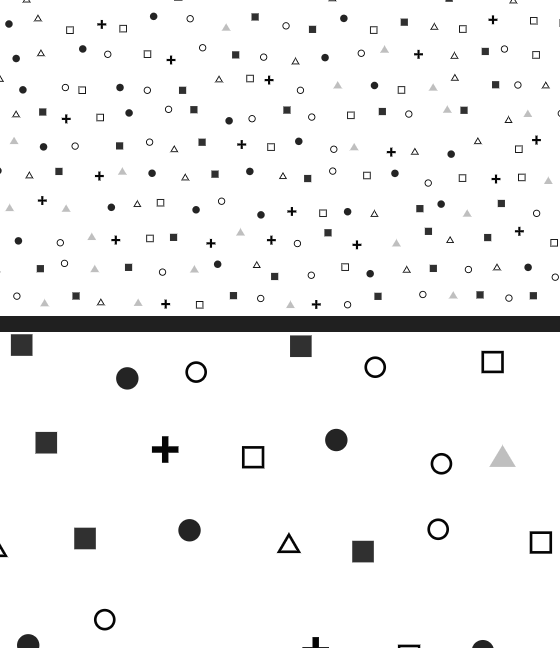
Top, the full canvas; bottom, a detail of the centre.
Give the GLSL for this pattern, as a Shadertoy shader.

```glsl
// Scattered small geometric shapes, solid and outlined, on white.

#define CELL 0.0975      // spacing of shapes, in canvas heights
#define JITTER 0.5       // range of random shift, in cells
#define STAGGER 0.37     // sideways shift per row, in cells
#define STROKE 0.0028    // outline width
#define SQUARE 0.0114    // half side of solid squares
#define DOT 0.0118       // radius of solid circles
#define RING 0.0100      // radius of open circles
#define PLUS 0.0140      // half length of plus arms

const vec3 PAPER = vec3(1.0);
const vec3 BLACK = vec3(0.02);
const vec3 INK = vec3(0.14);
const vec3 CHARCOAL = vec3(0.19);
const vec3 SILVER = vec3(0.75);

vec3 hash3(vec2 p) {
    vec3 q = fract(p.xyx * vec3(0.1031, 0.1030, 0.0973));
    q += dot(q, q.yxz + 33.33);
    return fract((q.xxy + q.yzz) * q.zyx);
}

float box(vec2 p, vec2 halfSize) {
    vec2 d = abs(p) - halfSize;
    return max(d.x, d.y);
}

// Upright isosceles triangle centred on its half height
float triangle(vec2 p, float width, float height) {
    vec2 sideNormal = normalize(vec2(height, 0.5 * width));
    float side = dot(vec2(abs(p.x), p.y - 0.5 * height), sideNormal);
    return max(side, -p.y - 0.5 * height);
}

float plusSign(vec2 p) {
    vec2 arm = vec2(PLUS, 0.0034);
    return min(box(p, arm), box(p, arm.yx));
}

float outline(float d) {
    return abs(d) - 0.5 * STROKE;
}

// Distance to the shape chosen by kind in 0..1; also sets its colour
float shape(vec2 p, float kind, out vec3 colour) {
    colour = BLACK;
    if (kind < 0.10) return plusSign(p);
    if (kind < 0.30) return outline(length(p) - RING);
    if (kind < 0.45) return outline(triangle(p, 0.0210, 0.0180));
    if (kind < 0.56) return outline(box(p, vec2(0.0104)));
    colour = SILVER;
    if (kind < 0.70) return triangle(p, 0.0280, 0.0232);
    colour = CHARCOAL;
    if (kind < 0.88) return box(p, vec2(SQUARE));
    colour = INK;
    return length(p) - DOT;
}

void mainImage(out vec4 fragColor, in vec2 fragCoord) {
    float pixel = 1.0 / iResolution.y;

    // Staggered grid, one shape per cell
    vec2 grid = fragCoord * pixel / CELL;
    float row = floor(grid.y);
    grid.x += fract(row * STAGGER);
    vec2 cell = floor(grid);
    vec3 rnd = hash3(cell + 17.0);

    // Random shift keeps every shape inside its own cell
    vec2 p = (fract(grid) - 0.5 - (rnd.xy - 0.5) * JITTER) * CELL;

    // Stepped kinds keep equal shapes apart
    float kind = fract(dot(cell, vec2(0.382, 0.19)) + 0.3 * rnd.z);

    vec3 colour;
    float d = shape(p, kind, colour);
    float coverage = clamp(0.5 - d / pixel, 0.0, 1.0);
    fragColor = vec4(mix(PAPER, colour, coverage), 1.0);
}
```
